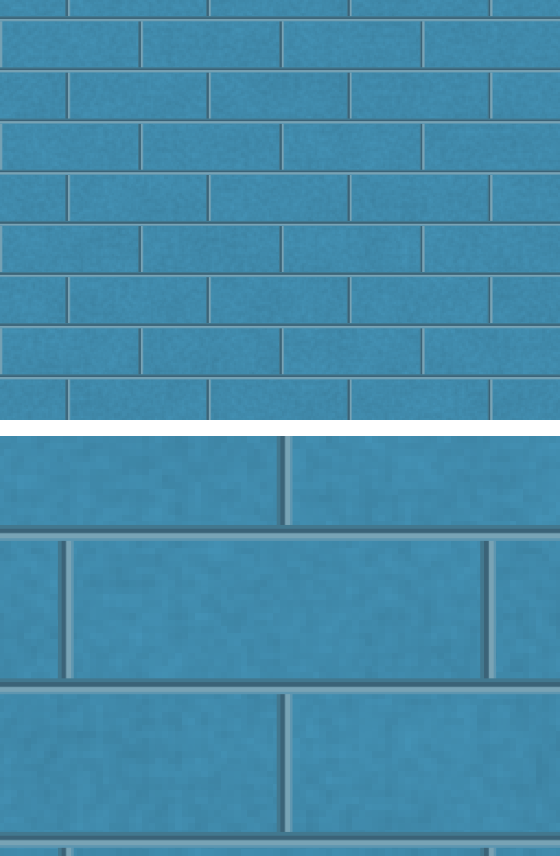
Top: the whole. Bottom: its middle third, enlarged.
Write a Shadertoy shader that draws this pattern.

```glsl
float hash(vec2 p) {
    vec3 q = fract(vec3(p.xyx) * 0.1031);
    q += dot(q, q.yzx + 33.33);
    return fract((q.x + q.y) * q.z);
}

vec2 gradient(vec2 cell) {
    float angle = 6.2832 * hash(cell);
    return vec2(cos(angle), sin(angle));
}

float gradientNoise(vec2 p) {
    vec2 i = floor(p), f = fract(p);
    vec2 u = f * f * f * (f * (f * 6.0 - 15.0) + 10.0);
    vec2 e = vec2(0.0, 1.0);
    float low = mix(dot(gradient(i), f),
                    dot(gradient(i + e.yx), f - e.yx), u.x);
    float high = mix(dot(gradient(i + e.xy), f - e.xy),
                     dot(gradient(i + e.yy), f - e.yy), u.x);
    return mix(low, high, u.y);
}

// Coverage of a band of the given width, measured from a brick edge
float band(float dist, float width, float aa) {
    return 1.0 - smoothstep(width - 0.5 * aa, width + 0.5 * aa, dist);
}

// Bevel across one axis: light near the start, shadow near the end
vec3 bevel(vec3 base, float fromStart, float toEnd, float aa) {
    const vec3 softLight = vec3(0.37, 0.59, 0.69);
    const vec3 brightLight = vec3(0.47, 0.64, 0.71);
    const vec3 softShadow = vec3(0.26, 0.47, 0.56);
    const vec3 deepShadow = vec3(0.23, 0.39, 0.47);
    vec3 color = mix(base, softShadow, band(toEnd, 0.0066, aa));
    color = mix(color, deepShadow, band(toEnd, 0.0036, aa));
    color = mix(color, softLight, band(fromStart, 0.0060, aa));
    color = mix(color, brightLight, band(fromStart, 0.0040, aa));
    vec3 joint = mix(brightLight, deepShadow, 0.5);
    return mix(color, joint, 0.5 * band(min(fromStart, toEnd), 0.0006, aa));
}

void mainImage(out vec4 fragColor, in vec2 fragCoord) {
    vec2 p = fragCoord / iResolution.y;
    float aa = 1.0 / iResolution.y;

    // Running bond, rows counted downwards
    vec2 brickSize = vec2(0.3353, 0.1218);
    vec2 grid = vec2(p.x, 0.9549 - p.y) / brickSize;
    float row = floor(grid.y);
    grid.x -= 0.482 * mod(row, 2.0);
    vec2 brick = floor(grid);
    vec2 fromStart = fract(grid) * brickSize;
    vec2 toEnd = brickSize - fromStart;

    // Fine blocky mottling over broad, faint shading
    vec2 grain = floor(p * 192.0) / 192.0;
    vec2 seed = 19.0 * (brick + 8.0);
    float mottle = gradientNoise(grain * vec2(66.0, 74.0) + seed);
    mottle += 0.5 * gradientNoise(grain * 131.0 + seed + 47.3);
    float shade = gradientNoise(p * 13.0 + seed);
    float tone = 1.0 + 0.065 * mottle + 0.035 * shade;
    tone += 0.012 * (hash(brick + 40.0) - 0.5);
    vec3 face = vec3(0.25, 0.54, 0.67) * tone;

    // Bed joints run unbroken across the upright joints
    vec3 color = bevel(face, fromStart.x, toEnd.x, aa);
    color = bevel(color, fromStart.y, toEnd.y, aa);
    fragColor = vec4(color, 1.0);
}
```
